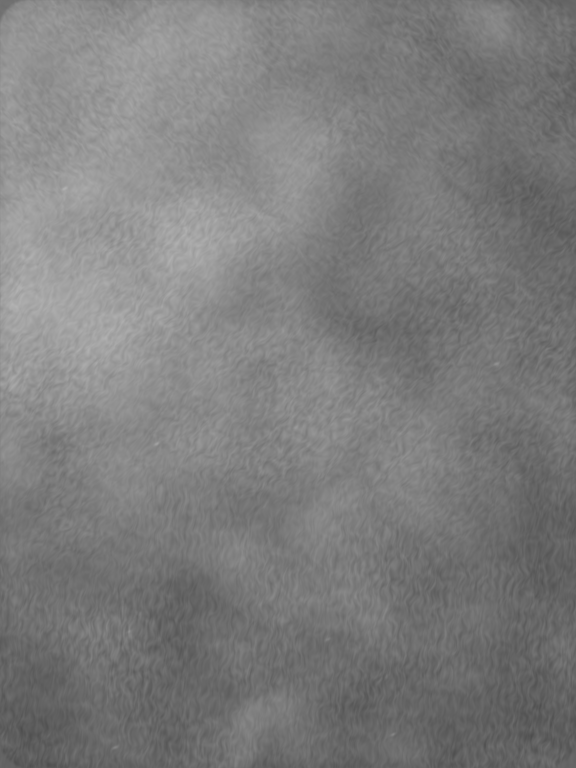
A Shadertoy shader for this texture:

```glsl
// Soft grey brushed plaster: cloudy tones under short, slanted, fur-like relief.

const float ASPECT = 0.75;

vec2 hash2(vec2 cell) {
    vec3 q = fract(cell.xyx * vec3(0.1031, 0.1030, 0.0973));
    q += dot(q, q.yzx + 33.33);
    return fract((q.xx + q.yz) * q.zy);
}

vec2 gradientAt(vec2 cell) {
    float angle = 6.2832 * hash2(cell).x;
    return vec2(cos(angle), sin(angle));
}

float gradientNoise(vec2 p) {
    vec2 i = floor(p), f = fract(p);
    vec2 w = f * f * f * (f * (f * 6.0 - 15.0) + 10.0);
    vec2 e = vec2(1.0, 0.0);
    float low = mix(dot(gradientAt(i), f), dot(gradientAt(i + e), f - e), w.x);
    float high = mix(dot(gradientAt(i + e.yx), f - e.yx), dot(gradientAt(i + 1.0), f - 1.0), w.x);
    return mix(low, high, w.y);
}

float fbm(vec2 p, int octaves) {
    float sum = 0.0, gain = 1.0;
    for (int k = 0; k < octaves; k++) {
        sum += gain * gradientNoise(p);
        p = mat2(1.6, 1.2, -1.2, 1.6) * p + 17.3;
        gain *= 0.5;
    }
    return sum;
}

vec2 rotate(vec2 p, float angle) {
    float c = cos(angle), s = sin(angle);
    return vec2(c * p.x + s * p.y, c * p.y - s * p.x);
}

// Soft elliptical patch, its long axis turned by angle
float patchAt(vec2 p, vec2 center, vec2 radius, float angle) {
    vec2 q = rotate(p - center, angle) / radius;
    return exp(-dot(q, q));
}

// Stretched noise, its fibres lying along angle
float fibres(vec2 p, float angle, vec2 density) {
    vec2 q = rotate(p, angle) * density;
    return gradientNoise(q) + 0.5 * gradientNoise(q * 1.8 + 41.0);
}

// Broad light and dark areas
float cloudTone(vec2 p) {
    vec2 q = p + 0.05 * vec2(fbm(p * 6.0, 3), fbm(p * 6.0 + 31.0, 3));
    float tone = mix(0.595, 0.425, smoothstep(0.08, 0.75, q.x));
    tone = mix(0.40, tone, smoothstep(0.10, 0.56, q.y));
    float patches = 0.030 * patchAt(q, vec2(0.12, 0.66), vec2(0.16, 0.10), 0.4);
    patches += 0.045 * patchAt(q, vec2(0.36, 0.74), vec2(0.16, 0.05), 0.6);
    patches += 0.055 * patchAt(q, vec2(0.42, 0.27), vec2(0.17, 0.09), 1.2);
    patches += 0.045 * patchAt(q, vec2(0.17, 0.14), vec2(0.07, 0.035), -0.7);
    patches += 0.050 * patchAt(q, vec2(0.32, 0.03), vec2(0.10, 0.03), 0.5);
    patches += 0.060 * patchAt(q, vec2(0.64, 0.97), vec2(0.08, 0.03), -0.2);
    patches += 0.035 * patchAt(q, vec2(0.62, 0.43), vec2(0.18, 0.12), 0.8);
    patches -= 0.060 * patchAt(q, vec2(0.48, 0.59), vec2(0.11, 0.045), -0.55);
    patches -= 0.035 * patchAt(q, vec2(0.38, 0.37), vec2(0.07, 0.016), 0.7);
    patches -= 0.035 * patchAt(q, vec2(0.05, 0.40), vec2(0.09, 0.05), -0.4);
    patches -= 0.025 * patchAt(q, vec2(0.27, 0.22), vec2(0.10, 0.06), 0.3);
    patches -= 0.040 * patchAt(q, vec2(0.02, 1.00), vec2(0.22, 0.06), 0.2);
    return tone + 1.25 * patches + 0.075 * fbm(p * 8.0 + 5.0, 4);
}

// Fine relief: three fibre directions, blended by area
float relief(vec2 p) {
    vec2 q = p + 0.006 * vec2(gradientNoise(p * 50.0), gradientNoise(p * 50.0 + 71.0));
    float sway = 0.25 * gradientNoise(p * 6.0 + 9.0);
    float slanted = fibres(q, 0.95, vec2(85.0, 165.0));
    float upright = fibres(q, 1.45, vec2(70.0, 185.0));
    float crossed = fibres(q, 2.25, vec2(90.0, 155.0));
    float grain = mix(upright, slanted, smoothstep(0.22, 0.48, p.y + sway));
    grain = mix(grain, crossed, 0.8 * smoothstep(0.62, 0.85, p.y + sway));
    float strength = 0.9 + 0.6 * gradientNoise(p * 9.0 + 3.0);
    return grain * strength;
}

// Sparse, tiny bright flecks
float flecks(vec2 p, float cellSize, float share) {
    vec2 cell = floor(p / cellSize);
    vec2 offset = 0.2 + 0.6 * hash2(cell + 5.0);
    vec2 pick = hash2(cell + 83.0);
    float spot = patchAt(p, (cell + offset) * cellSize, vec2(0.004, 0.002), 0.5);
    return spot * step(pick.x, share) * pick.y;
}

float roundedBox(vec2 p, vec2 halfSize, float radius) {
    vec2 d = abs(p) - halfSize + radius;
    return length(max(d, 0.0)) + min(max(d.x, d.y), 0.0) - radius;
}

void mainImage(out vec4 fragColor, in vec2 fragCoord) {
    vec2 p = fragCoord / iResolution.xy * vec2(ASPECT, 1.0);
    float tone = cloudTone(p) + 0.073 * relief(p);
    tone += 0.14 * flecks(p, 0.12, 0.2);

    // Dim rim, its corners rounded
    vec2 halfSize = 0.5 * vec2(ASPECT, 1.0);
    float rim = roundedBox(p - halfSize, halfSize, 0.04);
    tone -= 0.02 * smoothstep(-0.015, 0.0, rim);
    tone = mix(tone, 0.40, 0.7 * smoothstep(-0.002, 0.004, rim));

    fragColor = vec4(vec3(clamp(tone, 0.0, 1.0)), 1.0);
}
```
